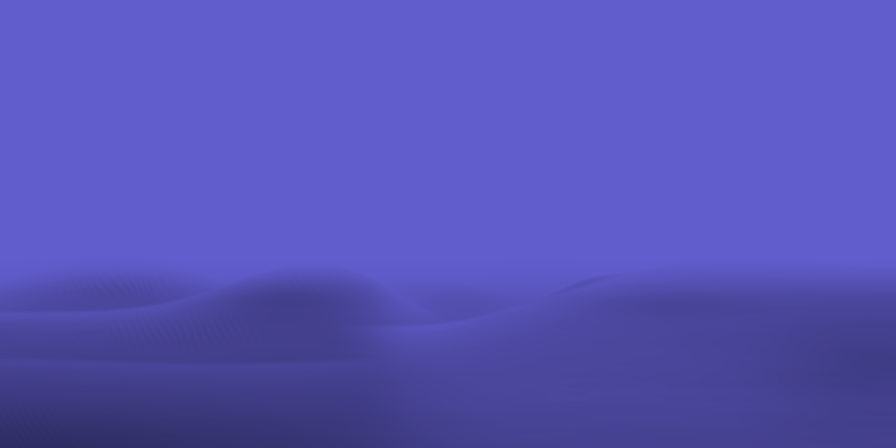
Reproduce this background procedurally as a WebGL 1 fragment shader.

```glsl
precision highp float;
// Hazy violet sand dunes with wind ripples under a plain violet sky.
uniform vec2 u_resolution;

const vec3 SKY = vec3(0.382, 0.364, 0.804);

float hash(vec2 p) {
  return fract(sin(dot(p, vec2(127.1, 311.7))) * 43758.5453);
}

float noise(vec2 p) {
  vec2 i = floor(p), f = fract(p);
  f = f * f * (3.0 - 2.0 * f);
  float low = mix(hash(i), hash(i + vec2(1.0, 0.0)), f.x);
  float high = mix(hash(i + vec2(0.0, 1.0)), hash(i + 1.0), f.x);
  return mix(low, high, f.y);
}

float fbm(vec2 p) {
  float sum = 0.0, gain = 0.5;
  for (int i = 0; i < 4; i++) {
    sum += gain * noise(p);
    p = p * 2.03 + 7.1;
    gain *= 0.5;
  }
  return sum;
}

float bump(float x, float center, float width) {
  float d = (x - center) / width;
  return exp(-d * d);
}

// Soft elliptical patch, 1 at its center
float patchAt(vec2 p, vec2 center, vec2 size) {
  vec2 d = (p - center) / size;
  return exp(-dot(d, d));
}

// Lays a dune over the shade behind it: tones.x at the rim fades to tones.y
float dune(float behind, float depth, vec2 tones, float fade, float soft, float cover) {
  float body = mix(tones.y, tones.x, exp(-max(depth, 0.0) / fade));
  return mix(behind, body, cover * smoothstep(-soft, soft, depth));
}

// Slanted wind ripples, slightly bent by noise
float ripples(vec2 p, float slope, float spacing) {
  float phase = (p.x + slope * p.y) / spacing + 1.5 * noise(p * 14.0);
  return sin(6.2832 * phase);
}

void main() {
  vec2 p = gl_FragCoord.xy / u_resolution.y;
  p.x *= 2.0 * u_resolution.y / u_resolution.x;
  float x = p.x, y = p.y;

  // Crest heights
  float farCrest = 0.30 + 0.13 * bump(x, 0.25, 0.33);
  float backCrest = 0.33 + 0.045 * bump(x, 0.95, 0.22);
  float middleCrest = 0.302 + 0.108 * bump(x, 0.70, 0.26)
    - 0.05 * smoothstep(0.75, 1.05, x);
  float rightCrest = 0.272 + 0.145 * smoothstep(0.9, 1.6, x)
    - 0.012 * smoothstep(1.65, 2.0, x);
  float wedgeCrest = rightCrest + 0.016 * bump(x, 1.31, 0.08) - 0.002;
  float frontCrest = 0.192 + 0.006 * cos(x * 6.5);

  // Dunes from far to near
  float shade = mix(1.0, 0.90, smoothstep(0.46, 0.32, y));
  shade = dune(shade, farCrest - y, vec2(0.95, 0.74), 0.06, 0.015, 1.0 - smoothstep(0.5, 0.75, x));
  shade = dune(shade, backCrest - y, vec2(0.92, 0.80), 0.04, 0.008, bump(x, 0.98, 0.22));
  shade = dune(shade, wedgeCrest - y, vec2(0.80, 0.84), 0.03, 0.004, bump(x, 1.32, 0.1));
  shade = dune(shade, middleCrest - y, vec2(0.89, 0.68), 0.045, 0.006, 1.0 - smoothstep(0.8, 1.05, x));
  shade = dune(shade, rightCrest - y, vec2(0.90, 0.755), 0.06, 0.006, smoothstep(0.72, 1.0, x));
  shade = dune(shade, frontCrest - y, vec2(0.765, 0.66), 0.05, 0.008, 1.0 - smoothstep(0.6, 1.15, x));

  // Broad shadows and lit slopes
  shade -= 0.06 * patchAt(p, vec2(0.27, 0.365), vec2(0.13, 0.035));
  shade -= 0.05 * patchAt(p, vec2(0.63, 0.345), vec2(0.13, 0.05));
  shade += 0.07 * patchAt(p, vec2(0.88, 0.30), vec2(0.12, 0.06));
  shade -= 0.04 * patchAt(p, vec2(1.50, 0.32), vec2(0.18, 0.04));
  shade -= 0.10 * patchAt(p, vec2(1.95, 0.18), vec2(0.25, 0.14));
  shade -= 0.14 * patchAt(p, vec2(0.0, -0.02), vec2(0.75, 0.13));
  shade -= 0.04 * smoothstep(0.12, 0.0, y);

  // Ripples and fine wind streaks in the sand
  float rippled = patchAt(p, vec2(0.27, 0.365), vec2(0.12, 0.035))
    + 0.8 * patchAt(p, vec2(0.42, 0.26), vec2(0.22, 0.035))
    + 0.5 * patchAt(p, vec2(0.05, 0.05), vec2(0.12, 0.06))
    + 0.4 * patchAt(p, vec2(0.68, 0.37), vec2(0.10, 0.03));
  shade += 0.016 * rippled * ripples(p, 0.6, 0.018);
  shade += 0.025 * (fbm(vec2(x * 5.0, y * 55.0)) - 0.47);

  // Haze dissolves the far crests into the sky
  shade = mix(shade, 1.0, smoothstep(0.32, 0.455, y));
  gl_FragColor = vec4(SKY * shade, 1.0);
}
```
